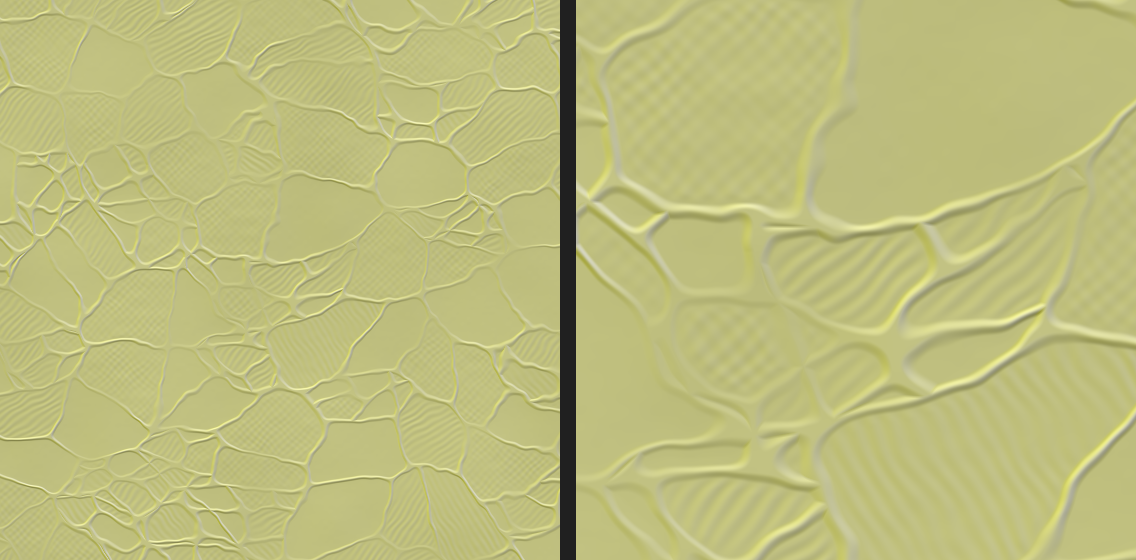
Left, the full canvas; right, a detail of the centre.
This texture is drawn by a Shadertoy shader. Its source:

```glsl
const vec3 BASE = vec3(0.749, 0.749, 0.496);
const vec3 RIDGE_TINT = vec3(0.010, 0.010, 0.016);
const float CELLS = 8.3;            // large cells across the canvas
const float SMALL_CELLS = 15.0;     // cells inside the split ones
const float SPLIT_SHARE = 0.27;
const float STRIPED_SHARE = 0.38;
const float ROUGH_SHARE = 0.32;
const float BACKWARD_SHARE = 0.25;  // striped cells that lean the other way
const float RIDGE_WIDTH = 0.0053;
const float CORNER_SHARPNESS = 230.0;
const float STRIPE_PERIOD = 0.0108;
const float STRIPE_HEIGHT = 0.16;
const float WEAVE_HEIGHT = 0.075;
const float SWELL_HEIGHT = 1.1;     // broad bumps under everything
const float HALO_HEIGHT = 0.30;     // soft rise towards the ridges
const float RELIEF_STEP = 0.0019;
const float LIGHT_GAIN = 0.20;      // relief lit from above
const float YELLOW_GAIN = 0.22;     // blue falls on left slopes
const float TONE_RANGE = 0.026;     // slow drift of brightness
const float TAU = 6.2831853;

float hash(vec2 p) {
    return fract(sin(dot(p, vec2(127.1, 311.7))) * 43758.545);
}

vec2 hash2(vec2 p) {
    return vec2(hash(p), hash(p + 57.3));
}

float noise(vec2 p) {
    vec2 i = floor(p), f = fract(p);
    f = f * f * (3.0 - 2.0 * f);
    return mix(mix(hash(i), hash(i + vec2(1, 0)), f.x),
               mix(hash(i + vec2(0, 1)), hash(i + vec2(1, 1)), f.x), f.y);
}

vec2 noise2(vec2 p) {
    return vec2(noise(p), noise(p + 31.7)) - 0.5;
}

// Rounded distance to the cell border (x) and random cell id (y)
vec2 cell(vec2 p, float scale) {
    p *= scale;
    vec2 home = floor(p), nearest = vec2(0), nearestId = home;
    float best = 1e3;
    for (int y = -1; y <= 1; y++)
    for (int x = -1; x <= 1; x++) {
        vec2 id = home + vec2(x, y);
        vec2 r = id + hash2(id) - p;
        if (dot(r, r) < best) {
            best = dot(r, r);
            nearest = r;
            nearestId = id;
        }
    }
    float sum = 0.0;
    for (int y = -2; y <= 2; y++)
    for (int x = -2; x <= 2; x++) {
        if (x == 0 && y == 0) continue;
        vec2 id = nearestId + vec2(x, y);
        vec2 r = id + hash2(id) - p;
        float d = dot(0.5 * (nearest + r), normalize(r - nearest));
        sum += exp(-CORNER_SHARPNESS * d / scale);
    }
    return vec2(-log(max(sum, 1e-30)) / CORNER_SHARPNESS, hash(nearestId + 11.9));
}

// Height inside a cell: diagonal stripes, rough crosshatch or nearly plain
float filling(vec2 p, float kind) {
    float patches = 0.25 + 1.2 * noise(p * 24.0 + 5.0);
    if (kind < STRIPED_SHARE) {
        float angle = 0.78 + 0.55 * (fract(kind * 91.0) - 0.5);
        if (fract(kind * 57.0) < BACKWARD_SHARE) angle = -angle;
        vec2 normal = vec2(sin(angle), -cos(angle));
        float phase = TAU * dot(p, normal) / STRIPE_PERIOD;
        float wave = sin(phase + 4.5 * noise(p * 38.0));
        return STRIPE_HEIGHT * patches * wave + 0.14 * noise(p * 75.0);
    }
    if (kind < STRIPED_SHARE + ROUGH_SHARE) {
        vec2 q = TAU / STRIPE_PERIOD * 0.75 * vec2(p.x + p.y, p.x - p.y);
        q += 3.5 * noise2(p * 40.0);
        float weave = sin(q.y) + 0.8 * sin(q.x);
        return WEAVE_HEIGHT * patches * weave + 0.40 * noise(p * 62.0);
    }
    return 0.05 * noise(p * 60.0);
}

// Total height (x) and ridge coverage (y)
vec2 relief(vec2 p) {
    vec2 q = p + 0.095 * noise2(p * 4.5) + 0.022 * noise2(p * 19.0)
               + 0.006 * noise2(p * 58.0);
    q *= vec2(0.90, 1.10);
    vec2 c = cell(q, CELLS);
    if (c.y < SPLIT_SHARE) {
        vec2 inner = cell(q + 3.7, SMALL_CELLS);
        c = vec2(min(c.x, inner.x), inner.y);
    }
    float ridge = smoothstep(RIDGE_WIDTH, 0.0, c.x);
    float inside = smoothstep(0.002, 0.013, c.x);
    float strength = 0.25 + 1.05 * smoothstep(0.15, 0.8, noise(p * 13.0 + 8.0));
    float height = ridge * strength + inside * filling(p, fract(c.y * 37.0));
    height += HALO_HEIGHT * exp(-max(c.x, 0.0) / 0.010);
    height += SWELL_HEIGHT * noise(p * 15.0 + 2.0) + 0.06 * noise(p * 110.0);
    return vec2(height, ridge * strength);
}

void mainImage(out vec4 fragColor, in vec2 fragCoord) {
    vec2 p = fragCoord / iResolution.y;
    vec2 here = relief(p);
    vec2 slope = vec2(relief(p + vec2(RELIEF_STEP, 0)).x,
                      relief(p + vec2(0, RELIEF_STEP)).x) - here.x;

    // Brightness follows the overhead light, blue the sideways light
    float light = LIGHT_GAIN * (0.30 * slope.x - slope.y);
    float yellow = YELLOW_GAIN * (slope.x - 0.10 * slope.y);
    vec3 color = BASE + RIDGE_TINT * here.y + light;
    color.b -= yellow;
    color += TONE_RANGE * (noise(p * 7.0) - 0.5);
    fragColor = vec4(clamp(color, 0.0, 1.0), 1.0);
}
```
